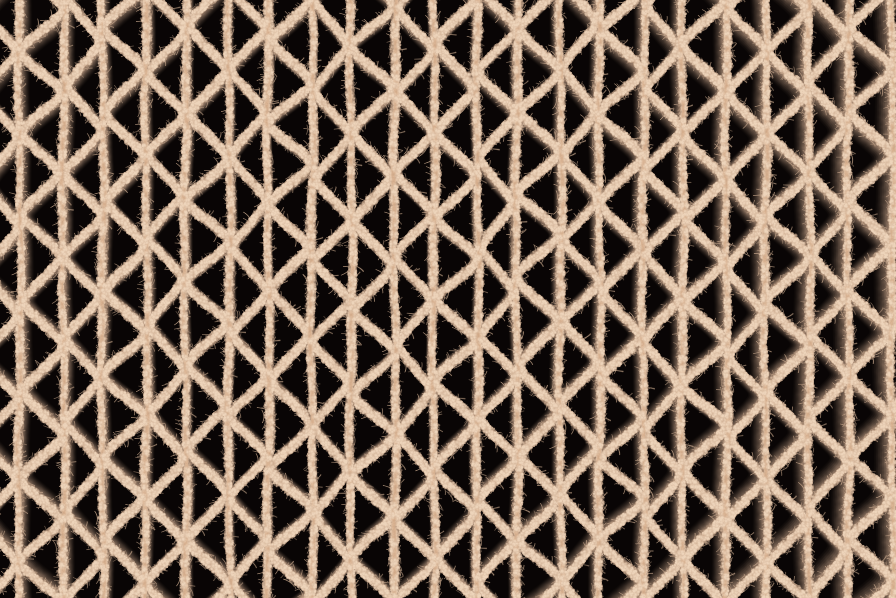
Give the GLSL for this texture, as a WebGL 2 fragment shader.

```glsl
#version 300 es
precision highp float;
// Stacked corrugated board seen end on: upright liners with a rounded zigzag
// flute in every gap. Cellular noise roughens the cut paper, short hashed
// fibres fray its edges, and receding copies of the outline form inner walls.

uniform vec2 u_resolution;
out vec4 outColor;

const float TAU = 6.2831853;
const float PITCH = 0.0693;      // gap between liners, in canvas heights
const float FLUTES = 7.0;        // flute waves up the canvas
const float LINER_HALF = 0.0070;
const float FLUTE_HALF = 0.0080;
const vec2 VANISH = vec2(0.58, 0.52);

const vec3 HOLE = vec3(0.035, 0.02, 0.018);
const vec3 WALL = vec3(0.60, 0.49, 0.41);
const vec3 SHADE = vec3(0.60, 0.48, 0.39);
const vec3 TAN = vec3(0.80, 0.67, 0.56);
const vec3 CREAM = vec3(0.93, 0.83, 0.73);
const vec3 KRAFT = vec3(0.80, 0.61, 0.46);

vec2 hash2(vec2 p) {
  vec3 q = fract(p.xyx * vec3(0.1031, 0.1030, 0.0973));
  q += dot(q, q.yzx + 33.33);
  return fract((q.xx + q.yz) * q.zy);
}

// Distance to the nearest scattered point
float cellular(vec2 p) {
  vec2 cell = floor(p);
  float nearest = 2.0;
  for (int j = -1; j <= 1; j++)
    for (int i = -1; i <= 1; i++) {
      vec2 c = cell + vec2(i, j);
      nearest = min(nearest, distance(p, c + hash2(c + 50.0)));
    }
  return nearest;
}

// Signed distances to the liner (x) and flute (y); negative inside the paper
vec2 board(vec2 p) {
  float u = p.x / PITCH - 0.5;
  u += 0.03 * cos(0.5 * TAU * u) + 0.035 * sin(p.y * 9.0 + u * 2.3)
     + 0.02 * sin(p.y * 31.0 - u * 1.7);
  float column = floor(u);
  float across = fract(u);
  float liner = abs(fract(u + 0.5) - 0.5) * PITCH;

  float drift = 1.25 + cos((column - 8.0) * 0.7)
              + 0.5 * (hash2(vec2(column + 40.0, 7.0)).x - 0.5)
              + 0.3 * sin(p.y * 8.0 + column * 2.1);
  float phase = TAU * FLUTES * p.y + 0.5 * TAU * column + drift;
  float bend = 0.92;
  float s = bend * sin(phase);
  float reach = 0.43 / asin(bend);
  float slope = reach * PITCH * TAU * FLUTES * bend * cos(phase) / sqrt(1.0 - s * s);
  float flute = abs(across - 0.5 - reach * asin(s)) * PITCH / sqrt(1.0 + slope * slope);
  return vec2(liner - LINER_HALF, flute - FLUTE_HALF);
}

float paper(vec2 p) {
  vec2 d = board(p);
  return min(d.x, d.y);
}

float segment(vec2 p, vec2 along) {
  float t = clamp(dot(p, along) / dot(along, along), -1.0, 1.0);
  return length(p - along * t);
}

// Coverage of loose fibres rooted on or near the paper
float fibres(vec2 p, float density, float halfLength, float thickness, float px) {
  vec2 cell = floor(p * density);
  float cover = 0.0;
  for (int j = -1; j <= 1; j++)
    for (int i = -1; i <= 1; i++) {
      vec2 c = cell + vec2(i, j);
      vec2 root = (c + hash2(c + density)) / density;
      vec2 rnd = hash2(c + density * 2.0 + 9.0);
      float angle = TAU * rnd.x + 25.0 * (p.y - root.y);
      vec2 along = vec2(cos(angle), sin(angle)) * halfLength * (0.5 + 0.5 * rnd.y);
      float line = 1.0 - smoothstep(thickness - px, thickness + px, segment(p - root, along));
      cover = max(cover, line * step(paper(root), 0.003) * (0.45 + 0.5 * rnd.y));
    }
  return cover;
}

void main() {
  vec2 p = gl_FragCoord.xy / u_resolution.y;
  float px = 0.7 / u_resolution.y;
  float coarse = cellular(p * 85.0);
  float fine = cellular(p * 210.0);

  // Inner walls, drawn from the deepest copy to the nearest
  vec3 color = HOLE;
  for (int i = 8; i >= 1; i--) {
    float depth = float(i) / 8.0;
    float d = paper(VANISH + (p - VANISH) * (1.0 + 0.03 * depth));
    vec3 wall = mix(HOLE, WALL, pow(1.0 - depth, 1.4) * (0.85 + 0.3 * coarse));
    color = mix(color, wall, 1.0 - smoothstep(-0.002, 0.0015, d));
  }

  // Loose fibres around the cut edge
  float hair = max(fibres(p, 75.0, 0.011, 0.0007, px), fibres(p, 120.0, 0.007, 0.0006, px));
  color = mix(color, TAN, hair * 0.85);

  // Cut face with a ragged edge and mottled pulp
  vec2 d = board(p) + (coarse - 0.5) * 0.004 + (fine - 0.45) * 0.003;
  float edge = min(d.x, d.y);
  float pulp = clamp(1.25 - 0.8 * fine - 0.5 * coarse + 0.25 * hair, 0.0, 1.0);
  vec3 face = mix(TAN, CREAM, pulp);
  float core = 1.0 - smoothstep(-0.005, -0.001, d.x);
  face = mix(face, KRAFT, 0.5 * core * smoothstep(0.2, 0.8, coarse));
  face = mix(face, SHADE, 0.75 * smoothstep(-0.0035, 0.0005, edge));
  color = mix(color, face, 1.0 - smoothstep(-px, px + 0.0006, edge));
  outColor = vec4(color, 1.0);
}
```
